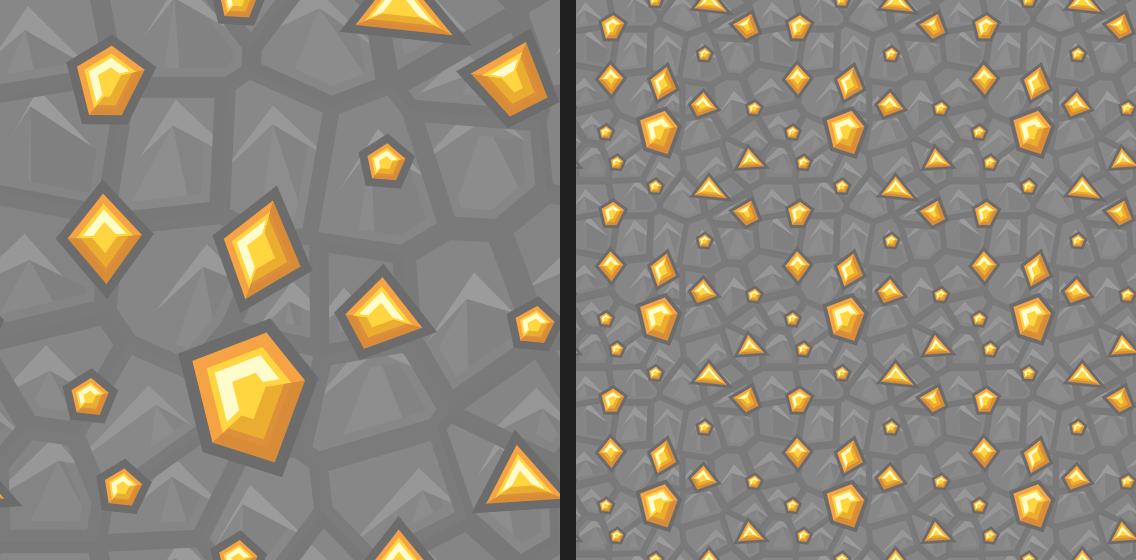
Left, the tile; right, the same tile 3 across and 3 down.
This texture is drawn by a three.js fragment shader. Its source:

```glsl
varying vec2 vUv;

#define STONES 5.0
#define JITTER 0.85
#define GEMS 13
#define SOFT 0.0011
#define MORTAR_GREY 0.476
#define STONE_GREY 0.526
#define GLINT_GREY 0.607
#define SHADOW_GREY 0.425
#define SMALL_RADIUS 0.029
#define LARGE_RADIUS 0.094

const vec3 AMBER = vec3(0.85, 0.55, 0.22);
const vec3 ORANGE = vec3(0.96, 0.64, 0.27);
const vec3 OCHRE = vec3(0.92, 0.68, 0.19);
const vec3 YELLOW = vec3(1.00, 0.84, 0.25);
const vec3 CREAM = vec3(1.00, 0.99, 0.80);

vec2 hash2(vec2 p) {
  vec3 q = fract(p.xyx * vec3(0.1031, 0.1030, 0.0973));
  q += dot(q, q.yzx + 33.33);
  return fract((q.xx + q.yz) * q.zy);
}

// Coverage of the region where distance d is negative
float fill(float d) {
  return 1.0 - smoothstep(-SOFT, SOFT, d);
}

// Signed distance to the left of the line from a to b
float leftOf(vec2 p, vec2 a, vec2 b) {
  return dot(p - a, normalize(vec2(a.y - b.y, b.x - a.x)));
}

vec2 stoneSite(vec2 cell) {
  return cell + 0.5 + JITTER * (hash2(mod(cell, STONES) + 3.0) - 0.5);
}

// Cracked stones with a chevron glint and faint facets
float rockGrey(vec2 uv) {
  vec2 p = uv * STONES;
  vec2 home = floor(p);
  vec2 nearest = home;
  float best = 1e3;
  for (int y = -2; y <= 2; y++)
  for (int x = -2; x <= 2; x++) {
    vec2 cell = home + vec2(float(x), float(y));
    float dist = length(stoneSite(cell) - p);
    if (dist < best) { best = dist; nearest = cell; }
  }

  vec2 center = stoneSite(nearest);
  float edge = 1e3;
  for (int y = -2; y <= 2; y++)
  for (int x = -2; x <= 2; x++) {
    if (x == 0 && y == 0) continue;
    vec2 other = stoneSite(nearest + vec2(float(x), float(y)));
    edge = min(edge, dot(0.5 * (center + other) - p, normalize(other - center)));
  }

  vec2 id = mod(nearest, STONES);
  vec2 r1 = hash2(id + 17.0);
  vec2 r2 = hash2(id + 41.0);
  vec2 q = p - center;
  float inset = mix(0.06, 0.12, r1.x);
  float stone = fill((inset - edge) / STONES);

  // Chevron between an outer and an inner roof line
  vec2 apex = vec2(0.35 * (r1.y - 0.5), mix(0.32, 0.44, r2.x));
  vec2 notch = apex + vec2(0.14 * (r2.y - 0.5), -mix(0.15, 0.24, r1.x));
  vec2 leftTip = vec2(-mix(0.3, 0.52, r2.y), -mix(-0.05, 0.3, r1.y));
  vec2 rightTip = vec2(mix(0.35, 0.55, r2.x), -mix(0.25, -0.1, r1.y));
  float outer = max(leftOf(q, leftTip, apex), leftOf(q, apex, rightTip));
  float inner = max(leftOf(q, leftTip, notch), leftOf(q, notch, rightTip));
  float glint = fill(max(outer, -inner) / STONES);

  // Facets fan downward from the notch
  float eastA = leftOf(q, notch, notch + vec2(-0.6 * r1.x, -1.0));
  float eastB = leftOf(q, notch, notch + vec2(0.7 * r2.y, -1.0));
  float below = max(inner, inset + 0.08 - edge);
  float ridge = fill(max(below, max(-eastA, eastB)) / STONES);
  float dim = fill(max(below, -eastB) / STONES);

  float tone = STONE_GREY + 0.016 * (r2.x - 0.5) + 0.02 * ridge - 0.017 * dim;
  tone = mix(tone, GLINT_GREY - 0.02 * r2.y, glint);
  return mix(MORTAR_GREY + 0.014 * (r1.y - 0.5), tone, stone);
}

// One faceted gem, lit from the upper left, over its dark socket
vec3 addGem(vec3 color, vec2 p, float index) {
  vec2 rnd = hash2(vec2(index, 7.0));
  bool small = mod(index, 3.0) < 0.5;
  bool large = index == 7.0;
  float sides = small || large || index == 8.0 ? 5.0 : mod(index, 5.0) < 0.5 ? 3.0 : 4.0;
  float radius = small ? SMALL_RADIUS : large ? LARGE_RADIUS : mix(0.045, 0.055, rnd.x);
  if (sides == 3.0) radius *= 0.75;
  float wobble = small ? 0.15 : 1.0;

  float lit = -1.0;
  float shade = -1.0;
  for (int k = 0; k < 5; k++) {
    if (float(k) >= sides) break;
    vec2 h = hash2(vec2(index + 5.0, float(k) + 19.0)) - 0.5;
    float turn = 6.28319 * (float(k) + 0.5) / sides + 1.5708;
    turn += wobble * (0.5 * h.x + 0.4 * (rnd.y - 0.5)) - 0.1;
    vec2 normal = vec2(cos(turn), sin(turn));
    float plane = dot(p, normal) - radius * (1.0 + 0.45 * wobble * h.y);
    if (dot(normal, vec2(-0.4, 0.92)) > 0.0) lit = max(lit, plane);
    else shade = max(shade, plane);
  }
  float d = max(lit, shade);
  float isLit = fill(shade - lit);

  // Socket, rim, face, then the lit and shaded inner facets
  color = mix(color, vec3(SHADOW_GREY), fill(d - 0.011 - 0.11 * radius));
  color = mix(color, mix(AMBER, ORANGE, isLit), fill(d));
  color = mix(color, mix(AMBER * 1.02, YELLOW, isLit), fill(d + 0.23 * radius));
  color = mix(color, mix(OCHRE, YELLOW, isLit), fill(d + 0.35 * radius));
  color = mix(color, YELLOW, fill(d + 0.66 * radius));
  float cream = max(max(lit + 0.36 * radius, -lit - 0.64 * radius), shade - lit + 0.1 * radius);
  return mix(color, CREAM, fill(cream));
}

void main() {
  vec3 color = vec3(rockGrey(vUv));
  // An evenly spread sequence wrapped around the tile
  for (int i = 0; i < GEMS; i++) {
    vec2 spot = fract(vec2(0.16, 0.29) + float(i) * vec2(0.7549, 0.5698));
    color = addGem(color, fract(vUv - spot + 0.5) - 0.5, float(i));
  }
  gl_FragColor = vec4(color, 1.0);
}
```
